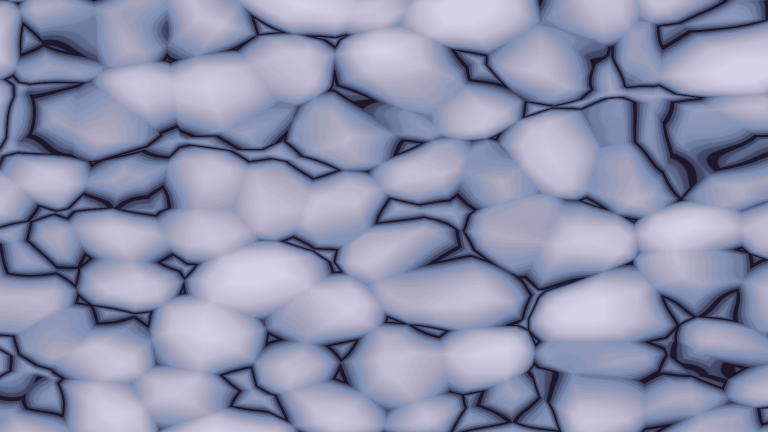
Write a Shadertoy shader that draws this texture.

```glsl
// Draws pale lavender facets packed like crystals, with dark creases and star-shaped gaps.

const vec2  CELLS       = vec2(4.8, 7.7);  // cells per canvas height, wide and flat
const float WEIGHT      = 0.5;             // random seed weight, varies the facet sizes
const float SLOPE       = 0.88;            // steepness of the facets
const float SIDE_CREASE = 0.48;            // height left along the edges between cells
const float GAP_SCALE   = 0.85;            // frequency of the crease level
const float GAP_AMOUNT  = 0.6;             // how far the creases open into stars
const float GAP_LEVEL   = 0.09;            // mean crease level
const float LINE_SOFT   = 0.003;           // rounding of the dark lines
const float TERRACES    = 24.0;            // contour steps per unit of height
const float TERRACE_MIX = 0.75;
const int   SAMPLES     = 2;               // supersampling per axis

const vec3 INK      = vec3(0.11, 0.09, 0.17);
const vec3 INDIGO   = vec3(0.27, 0.30, 0.42);
const vec3 SLATE    = vec3(0.38, 0.44, 0.58);
const vec3 BLUE     = vec3(0.51, 0.57, 0.71);
const vec3 MAUVE    = vec3(0.65, 0.64, 0.73);
const vec3 LAVENDER = vec3(0.74, 0.73, 0.82);
const vec3 PEARL    = vec3(0.83, 0.82, 0.90);

// Three random values in 0..1 for a lattice point
vec3 hash3(vec2 cell) {
    uvec3 v = uvec3(ivec3(ivec2(cell), 17)) * 1664525u + 1013904223u;
    v.x += v.y * v.z; v.y += v.z * v.x; v.z += v.x * v.y;
    v ^= v >> 16u;
    v.x += v.y * v.z; v.y += v.z * v.x; v.z += v.x * v.y;
    return vec3(v >> 8u) / 16777216.0;
}

float cornerSlope(vec2 corner, vec2 offset) {
    float angle = 6.28318 * hash3(corner + 91.0).x;
    return dot(vec2(cos(angle), sin(angle)), offset);
}

float gradientNoise(vec2 p) {
    vec2 i = floor(p), f = p - i;
    vec2 u = f * f * f * (f * (f * 6.0 - 15.0) + 10.0);
    vec2 e = vec2(1.0, 0.0);
    return mix(mix(cornerSlope(i, f), cornerSlope(i + e.xy, f - e.xy), u.x),
               mix(cornerSlope(i + e.yx, f - e.yx), cornerSlope(i + e.xx, f - e.xx), u.x), u.y);
}

// Weighted squared distances to the three nearest seeds, sorted;
// their differences are flat planes, so the facets get straight sides
vec3 nearestSeeds(vec2 p) {
    vec2 home = floor(p);
    vec3 nearest = vec3(99.0);
    for (int y = -2; y <= 2; y++)
    for (int x = -2; x <= 2; x++) {
        vec2 cell = home + vec2(x, y);
        vec3 seed = hash3(cell);
        vec2 offset = cell + seed.xy - p;
        float d = dot(offset, offset) + WEIGHT * seed.z;
        if (d < nearest.x)      nearest = vec3(d, nearest.xy);
        else if (d < nearest.y) nearest = vec3(nearest.x, d, nearest.y);
        else                    nearest.z = min(nearest.z, d);
    }
    return nearest;
}

// Facet height: folding it at a drifting level opens creases into outlined stars
float facetHeight(vec2 p) {
    vec3 d = nearestSeeds(p);
    float ridge = SLOPE * (mix(d.y, d.z, SIDE_CREASE) - d.x);
    float level = GAP_LEVEL + GAP_AMOUNT * gradientNoise(p * GAP_SCALE + 5.3);
    return length(vec2(ridge - level, LINE_SOFT));
}

float terrace(float h) {
    float s = h * TERRACES;
    float stepped = (floor(s) + smoothstep(0.3, 0.7, fract(s))) / TERRACES;
    return mix(h, stepped, TERRACE_MIX);
}

vec3 palette(float h) {
    vec3 c = mix(INK, INDIGO, smoothstep(0.01, 0.05, h));
    c = mix(c, SLATE,    clamp((h - 0.05) / 0.045, 0.0, 1.0));
    c = mix(c, BLUE,     clamp((h - 0.095) / 0.085, 0.0, 1.0));
    c = mix(c, MAUVE,    clamp((h - 0.20) / 0.15, 0.0, 1.0));
    c = mix(c, LAVENDER, clamp((h - 0.35) / 0.20, 0.0, 1.0));
    return mix(c, PEARL, clamp((h - 0.55) / 0.45, 0.0, 1.0));
}

void mainImage(out vec4 fragColor, in vec2 fragCoord) {
    vec3 color = vec3(0.0);
    for (int j = 0; j < SAMPLES; j++)
    for (int i = 0; i < SAMPLES; i++) {
        vec2 jitter = (vec2(i, j) + 0.5) / float(SAMPLES) - 0.5;
        vec2 p = (fragCoord + jitter) / iResolution.y * CELLS + 20.0;
        color += palette(terrace(facetHeight(p)));
    }
    fragColor = vec4(color / float(SAMPLES * SAMPLES), 1.0);
}
```
